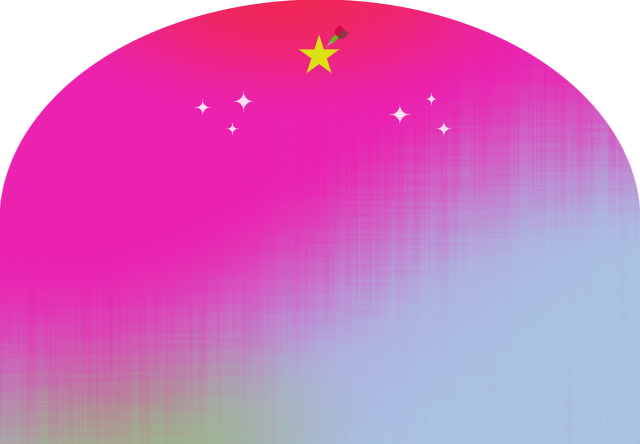
Give the GLSL for this background, as a Shadertoy shader.

```glsl
// Woven magenta-to-blue gradient dome with a gold star, a small dart and sparkles.

#define MAGENTA  vec3(0.92, 0.13, 0.69)
#define RED      vec3(0.94, 0.15, 0.34)
#define LAVENDER vec3(0.70, 0.65, 0.86)
#define BLUE     vec3(0.66, 0.76, 0.89)
#define GREEN    vec3(0.62, 0.70, 0.55)
#define GOLD     vec3(0.87, 0.88, 0.08)
#define SPARKLE  vec3(1.00, 0.87, 0.96)
#define VEIL_SOFTNESS 0.27
#define WEAVE_AMOUNT  0.36

// Sparkle centres (x from the middle, y from the bottom) and radii.
const vec3 SPARKLES[6] = vec3[6](
    vec3(-0.264, 0.758, 0.017), vec3(-0.172, 0.772, 0.0225),
    vec3(-0.197, 0.710, 0.013), vec3( 0.180, 0.742, 0.0225),
    vec3( 0.251, 0.777, 0.013), vec3( 0.279, 0.710, 0.0165));

float hash(vec2 p) {
    vec3 q = fract(vec3(p.xyx) * 0.1031);
    q += dot(q, q.yzx + 33.33);
    return fract((q.x + q.y) * q.z);
}

float noise(vec2 p) {
    vec2 i = floor(p), f = fract(p);
    f = f * f * (3.0 - 2.0 * f);
    return mix(mix(hash(i), hash(i + vec2(1, 0)), f.x),
               mix(hash(i + vec2(0, 1)), hash(i + 1.0), f.x), f.y);
}

// Antialiased coverage of a signed distance.
float cover(float d) {
    return clamp(0.5 - d * iResolution.y, 0.0, 1.0);
}

// Vertical and horizontal threads, centred on zero.
float weave(vec2 uv) {
    float fine = noise(vec2(uv.x * 310.0, uv.y * 3.0));
    float broad = noise(vec2(uv.x * 75.0 + 40.0, uv.y * 2.0));
    float rows = noise(vec2(uv.x * 14.0, uv.y * 210.0));
    return 0.45 * fine + 0.25 * broad + 0.3 * rows - 0.5;
}

vec3 background(vec2 uv) {
    // Warm half: magenta with a red glow at the crown.
    float glow = length((uv - vec2(0.45, 1.03)) / vec2(0.46, 0.31));
    vec3 warm = mix(MAGENTA, RED, 1.0 - smoothstep(0.1, 1.0, glow));

    // Cool half: lavender to blue, green at the lower left.
    vec3 cool = mix(LAVENDER, BLUE, smoothstep(0.15, 0.8, uv.x - 0.9 * uv.y + 0.1));
    float green = 1.0 - smoothstep(0.1, 1.0, length((uv - vec2(0.2, 0.0)) / vec2(0.42, 0.4)));
    cool = mix(cool, GREEN, green);

    // The border climbs to the right and is frayed by the threads.
    float border = mix(0.17, 0.69, smoothstep(0.1, 0.95, uv.x));
    float veil = 1.0 - smoothstep(border - VEIL_SOFTNESS, border + VEIL_SOFTNESS, uv.y);
    float fray = max(smoothstep(0.28, 0.6, uv.x), 1.0 - smoothstep(0.2, 0.5, uv.y));
    fray *= 0.3 + 2.8 * veil * (1.0 - veil);
    veil = clamp(veil + WEAVE_AMOUNT * fray * weave(uv), 0.0, 1.0);
    return mix(warm, cool, veil);
}

float starDistance(vec2 p, float radius) {
    const float SECTOR = 1.256637;
    float a = mod(atan(p.x, p.y) + 0.5 * SECTOR, SECTOR) - 0.5 * SECTOR;
    vec2 q = length(p) * vec2(cos(a), abs(sin(a)));
    return dot(q - vec2(radius, 0.0), vec2(0.309, 0.951));
}

// Four points joined by concave arcs.
float sparkleDistance(vec2 p, float radius) {
    vec2 a = abs(p);
    return max(radius - length(a - radius), max(a.x, a.y) - radius);
}

float boxDistance(vec2 p, vec2 halfSize) {
    vec2 d = abs(p) - halfSize;
    return max(d.x, d.y);
}

// Dart pointing down-left: tip, barrel and two-tone fins.
vec3 paintDart(vec3 col, vec2 p) {
    vec2 q = vec2(p.x + p.y, p.y - p.x) * 0.7071;
    float tip = max(abs(q.y) - 0.16 * q.x, q.x - 0.022);
    float barrel = boxDistance(q - vec2(0.027, 0.0), vec2(0.009, 0.005));
    float fins = max(boxDistance(q - vec2(0.045, 0.0), vec2(0.013, 0.014)),
                     abs(q.y) - 0.9 * (q.x - 0.027));
    vec3 finColor = mix(vec3(0.55, 0.22, 0.27), vec3(0.82, 0.04, 0.28), cover(-q.y));
    col = mix(col, vec3(0.66, 0.62, 0.60), cover(tip));
    col = mix(col, finColor, cover(fins));
    return mix(col, vec3(0.38, 0.72, 0.12), cover(barrel));
}

void mainImage(out vec4 fragColor, in vec2 fragCoord) {
    vec2 uv = fragCoord / iResolution.xy;
    vec2 p = vec2(fragCoord.x - 0.5 * iResolution.x, fragCoord.y) / iResolution.y;
    vec3 col = background(uv);

    // Ornaments
    col = mix(col, GOLD, cover(starDistance(p - vec2(-0.002, 0.874), 0.048)));
    col = paintDart(col, p - vec2(0.013, 0.893));
    for (int i = 0; i < 6; i++) {
        vec3 s = SPARKLES[i];
        col = mix(col, SPARKLE, cover(sparkleDistance(p - s.xy, s.z)));
    }

    // White outside the dome
    float dome = length(vec2(uv.x - 0.5, max(uv.y - 0.5, 0.0))) - 0.5;
    col = mix(vec3(1.0), col, cover(dome - 0.5 / iResolution.y));
    fragColor = vec4(col, 1.0);
}
```
